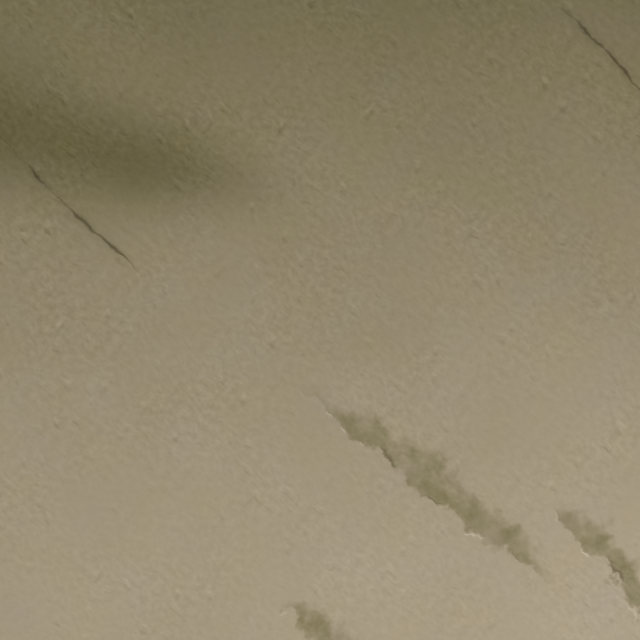
This texture is drawn by a Shadertoy shader. Its source:

```glsl
// Weathered beige plaster: a soft light falloff from dark top to pale bottom,
// a blurred shadow wedge, broken hairline cracks and ragged olive stains.
// Strokes live in (along, across) space and are roughened by gradient noise.

const vec3 DARK_PLASTER  = vec3(0.450, 0.418, 0.308);
const vec3 LIGHT_PLASTER = vec3(0.672, 0.622, 0.532);
const vec3 STAIN_COLOR   = vec3(0.500, 0.465, 0.345);
const vec3 CRACK_COLOR   = vec3(0.290, 0.260, 0.180);
const vec3 FLECK_COLOR   = vec3(0.760, 0.720, 0.640);
const float SHADOW_DEPTH = 0.52;
const float GRAIN_SCALE  = 80.0;
const float GRAIN_DEPTH  = 0.020;
const float MOTTLE_DEPTH = 0.08;
const float PI = 3.14159265;

vec2 hashGradient(vec2 cell) {
    vec3 h = fract(vec3(cell.xyx) * vec3(0.1031, 0.1030, 0.0973));
    h += dot(h, h.yzx + 33.33);
    float angle = 2.0 * PI * fract((h.x + h.y) * h.z);
    return vec2(cos(angle), sin(angle));
}

float gradientNoise(vec2 p) {
    vec2 i = floor(p), f = p - i;
    vec2 u = f * f * f * (f * (f * 6.0 - 15.0) + 10.0);
    vec2 e = vec2(0.0, 1.0);
    float low  = mix(dot(hashGradient(i), f), dot(hashGradient(i + e.yx), f - e.yx), u.x);
    float high = mix(dot(hashGradient(i + e.xy), f - e.xy), dot(hashGradient(i + e.yy), f - e.yy), u.x);
    return 1.4 * mix(low, high, u.y);
}

float fbm(vec2 p) {
    float sum = 0.0, gain = 0.5;
    for (int i = 0; i < 4; i++) {
        sum += gain * gradientNoise(p);
        p = mat2(1.6, 1.2, -1.2, 1.6) * p + 7.3;
        gain *= 0.5;
    }
    return sum;
}

// x: 0..1 from a to b; y: signed distance from the bowed line
vec2 strokeSpace(vec2 p, vec2 a, vec2 b, float bow) {
    vec2 d = b - a;
    float t = dot(p - a, d) / dot(d, d);
    float across = dot(p - a, normalize(vec2(-d.y, d.x)));
    return vec2(t, across - bow * sin(PI * clamp(t, 0.0, 1.0)));
}

float fadeEnds(float t, float soft) {
    return smoothstep(0.0, soft, t) * (1.0 - smoothstep(1.0 - soft, 1.0, t));
}

// Hairline that breaks up and darkens towards its far end
float crack(vec2 p, vec2 a, vec2 b, float width, float bow) {
    vec2 s = strokeSpace(p, a, b, bow);
    s.y += 0.010 * fbm(p * 24.0);
    float swell = 0.45 + 0.5 * s.x + 0.8 * gradientNoise(vec2(s.x * 8.0, a.x * 31.0));
    float w = width * clamp(swell, 0.45, 1.3);
    float line = exp(-s.y * s.y / (w * w));
    float halo = 0.2 * exp(-pow(s.y / (3.5 * width), 2.0));
    return (line + halo) * fadeEnds(s.x, 0.12) * clamp(swell, 0.2, 1.0);
}

// Ragged stain: feathered above, torn along its lower rim, with pale chips
vec3 paintStain(vec3 color, vec2 p, vec2 a, vec2 b, float width, float bow) {
    vec2 s = strokeSpace(p, a, b, bow);
    s.y += 0.034 * fbm(p * 15.0 + 3.0);
    float ends = fadeEnds(s.x, 0.18);
    float patchy = gradientNoise(vec2(s.x * 6.0, a.x * 17.0));
    float w = width * (0.8 + 0.7 * patchy) * sqrt(ends);
    float rough = 0.016 * fbm(p * 45.0);
    float lower = smoothstep(-0.004, 0.006, s.y + w - rough);
    float upper = 1.0 - smoothstep(-0.012, 0.012, s.y - w + rough);
    float body = lower * upper * ends;
    color = mix(color, STAIN_COLOR, body * clamp(0.68 + 0.8 * fbm(p * 28.0), 0.0, 1.0));

    float rimDistance = s.y + w * 0.85 - rough;
    float rim = exp(-pow(rimDistance / 0.0030, 2.0)) * ends;
    float torn = smoothstep(0.0, 0.45, gradientNoise(p * 17.0 + 5.0));
    color = mix(color, CRACK_COLOR, 0.42 * rim * torn);

    float chip = exp(-pow((rimDistance + 0.006) / 0.0025, 2.0)) * ends;
    float chipMask = smoothstep(0.28, 0.55, gradientNoise(p * 40.0 + 11.0));
    return mix(color, FLECK_COLOR, 0.6 * chip * chipMask);
}

void mainImage(out vec4 fragColor, in vec2 fragCoord) {
    vec2 p = fragCoord / iResolution.xy;

    // Light falloff, palest at the lower right
    float tone = 0.03 + 0.88 * (1.0 - pow(p.y, 1.5));
    tone += 0.22 * (p.x - 0.5) * (1.0 - p.y);
    tone += MOTTLE_DEPTH * fbm(p * 5.0);

    // Blurred shadow wedge
    vec2 wedge = strokeSpace(p, vec2(-0.05, 0.80), vec2(0.52, 0.685), 0.0);
    float wedgeWidth = mix(0.105, 0.035, clamp(wedge.x, 0.0, 1.0));
    float shadow = exp(-pow(wedge.y / wedgeWidth, 2.0)) * (1.0 - smoothstep(0.45, 1.0, wedge.x));
    tone -= SHADOW_DEPTH * shadow;
    vec3 color = mix(DARK_PLASTER, LIGHT_PLASTER, tone);

    // Stains and cracks
    color = paintStain(color, p, vec2(0.450, 0.405), vec2(0.875, 0.080), 0.021, 0.016);
    color = paintStain(color, p, vec2(0.870, 0.220), vec2(1.040, 0.000), 0.020, 0.012);
    color = paintStain(color, p, vec2(0.435, 0.060), vec2(0.570, -0.030), 0.012, 0.0);
    float cracks = crack(p, vec2(0.865, 1.000), vec2(1.030, 0.825), 0.0030, 0.004);
    cracks += 0.8 * crack(p, vec2(-0.02, 0.805), vec2(0.230, 0.565), 0.0028, -0.004);
    color = mix(color, CRACK_COLOR, 0.72 * min(cracks, 1.0));

    // Grain running down to the right, stronger in patches and in the dark part
    vec2 g = mat2(0.77, 0.64, -0.64, 0.77) * (p + 0.006 * fbm(p * 20.0)) * GRAIN_SCALE;
    float grain = gradientNoise(g * vec2(0.9, 1.4)) + 0.7 * gradientNoise(g * vec2(1.8, 2.4) + 9.0);
    float patches = clamp(0.75 + 0.3 * p.y + 1.2 * fbm(p * 7.0 + 50.0), 0.35, 1.5);
    float pits = smoothstep(0.48, 0.8, gradientNoise(g * vec2(0.55, 1.1) + 40.0));
    float nibs = smoothstep(0.50, 0.8, gradientNoise(g * vec2(0.55, 1.1) + vec2(40.3, 39.2)));
    color += GRAIN_DEPTH * patches * (grain - 1.5 * pits + 1.2 * nibs);
    color.b += 0.022 * fbm(p * 12.0 + 20.0);
    fragColor = vec4(clamp(color, 0.0, 1.0), 1.0);
}
```
